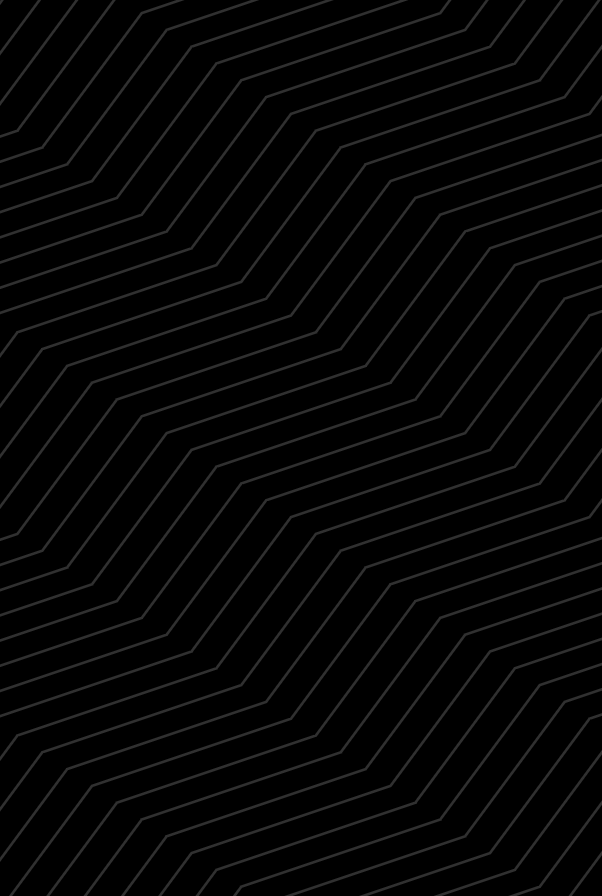
This pattern is drawn by a Shadertoy shader. Its source:

```glsl
// Thin grey zigzag lines climbing to the right across a black ground.
// A skewed frame (along, across) turns each line into a triangle wave; the
// waves repeat at an even pitch, drawn by distance to the nearest one.

// Lengths are in canvas heights.
const vec2  CELL       = vec2(0.02776, 0.01875); // offset from one line to the next
const float PERIOD     = 24.0;    // zigzag length along the skewed axis, in cells
const float AMPLITUDE  = 4.0;     // zigzag rise across the skewed axis, in cells
const float PITCH      = 2.0;     // spacing of lines across the skewed axis, in cells
const vec2  PHASE      = vec2(4.92, 0.48);       // first fold: along, across
const float LINE_WIDTH = 0.0029;
const vec3  GROUND     = vec3(0.0);
const vec3  LINE       = vec3(0.19);

// Distance to the nearest zigzag line; p is measured from the upper left.
float zigzagDistance(vec2 p) {
    vec2 cell = p / CELL;
    float along  = cell.x - cell.y - PHASE.x;
    float across = cell.x + cell.y - PHASE.y;

    // Triangle wave: the first half is the shallow run, the second the steep one.
    float turn = fract(along / PERIOD);
    float wave = AMPLITUDE * (1.0 - abs(2.0 * turn - 1.0));
    float slope = 2.0 * AMPLITUDE / PERIOD * (turn < 0.5 ? 1.0 : -1.0);

    // Offset from the nearest repeat, divided by its gradient to give a length.
    float level = across - wave;
    float offset = abs(level - PITCH * round(level / PITCH));
    vec2 gradient = vec2(1.0 - slope, 1.0 + slope) / CELL;
    return offset / length(gradient);
}

void mainImage(out vec4 fragColor, in vec2 fragCoord) {
    float pixel = 1.0 / iResolution.y;
    vec2 p = fragCoord * pixel;
    p.y = 1.0 - p.y;

    // Line coverage with a one-pixel soft edge.
    float edge = 0.5 * LINE_WIDTH - zigzagDistance(p);
    float coverage = clamp(0.5 + edge / pixel, 0.0, 1.0);

    fragColor = vec4(mix(GROUND, LINE, coverage), 1.0);
}
```
